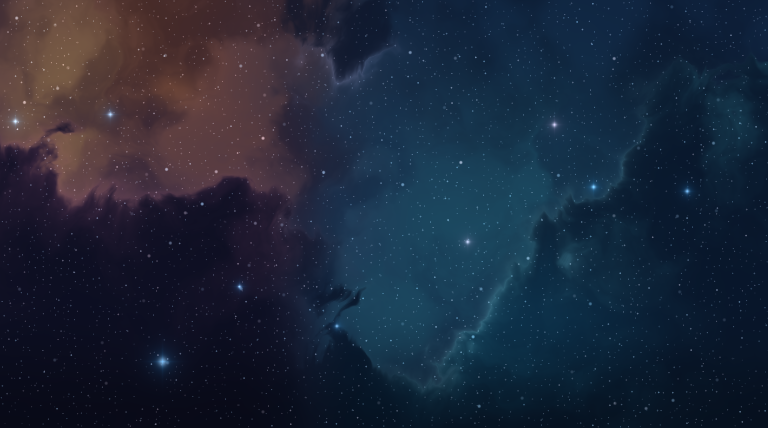
A Shadertoy shader for this texture:

```glsl
vec2 hash2(vec2 c) {
    vec3 q = fract(c.xyx * vec3(0.1031, 0.1030, 0.0973));
    q += dot(q, q.yzx + 33.33);
    return fract((q.xx + q.yz) * q.zy);
}

// Cellular noise: x = blended cell values, y = distance to nearest point
vec2 cells(vec2 p) {
    vec2 id = floor(p), f = fract(p);
    float sum = 0.0, weight = 0.0, nearest = 2.0;
    for (int j = -1; j <= 1; j++)
    for (int i = -1; i <= 1; i++) {
        vec2 o = vec2(i, j), h = hash2(id + o);
        vec2 r = o + 0.15 + 0.7 * h - f;
        float d2 = dot(r, r), w = exp(-7.0 * d2);
        sum += w * fract(7.0 * (h.x + h.y));
        weight += w;
        nearest = min(nearest, d2);
    }
    return vec2(sum / weight, sqrt(nearest));
}

vec2 clouds(vec2 p) {
    vec2 sum = vec2(0.0);
    float amp = 0.52;
    for (int i = 0; i < 5; i++) {
        sum += amp * cells(p);
        p = mat2(1.6, 1.2, -1.2, 1.6) * p + 7.3;
        amp *= 0.5;
    }
    return sum;
}

float glow(vec2 p, vec2 center, vec2 size) {
    vec2 d = (p - center) / size;
    return exp(-dot(d, d));
}

// One jittered star per grid cell, most of them faint
vec3 starLayer(vec2 p, float scale, float radius, float density) {
    vec2 id = floor(p * scale), h = hash2(id + scale);
    vec2 k = hash2(id + 3.7 * scale);
    float d = length(fract(p * scale) - 0.15 - 0.7 * h) / scale;
    float light = smoothstep(radius, radius * 0.2, d) * step(k.x, density);
    return light * (0.25 + 0.75 * k.y * k.y) * mix(vec3(0.36, 0.48, 0.55), vec3(0.5, 0.44, 0.45), h.x);
}

// Bright star with a halo and short cross rays
vec3 flare(vec2 d, float size, vec3 tint) {
    d = abs(d) / size;
    float r = length(d);
    float rays = exp(-9.0 * min(d.x, d.y) - 1.8 * max(d.x, d.y));
    return tint * (0.45 * exp(-1.6 * r) + 0.3 * rays) + 0.35 * exp(-9.0 * r * r);
}

void mainImage(out vec4 fragColor, in vec2 fragCoord) {
    vec2 p = fragCoord / iResolution.y;
    vec2 broad = clouds(p * 2.5 + 4.0);
    vec2 fine = clouds(p * 5.0 + 1.5 * broad);
    float soft = smoothstep(0.3, 0.7, broad.x);
    float wisp = smoothstep(0.3, 0.7, fine.x);
    float ragged = 0.25 * (broad.x - 0.5) + 0.2 * (fine.x - 0.5) + 0.18 * (0.42 - fine.y);
    vec2 q = p + 0.3 * (vec2(broad.x, fine.x) - 0.5);

    // Night blue base and hazy middle
    vec3 col = mix(vec3(0.035, 0.08, 0.165), vec3(0.06, 0.14, 0.25), soft);
    col += vec3(0.07, 0.08, 0.10) * glow(q, vec2(0.82, 0.55), vec2(0.25, 0.22)) * (0.4 + 0.6 * wisp);

    // Teal nebula above a rising cloud bank
    float u = p.x - 1.18;
    float bankLine = 0.28 + 0.52 * (u + sqrt(u * u + 0.01)) + 0.045 * sin(17.0 * p.x);
    float bank = (p.y - bankLine) * mix(1.0, 0.7, smoothstep(1.1, 1.3, p.x)) + 1.2 * ragged;
    float teal = glow(q, vec2(1.23, 0.52), vec2(0.38, 0.33));
    teal = max(teal, 0.85 * glow(q, vec2(1.0, 0.36), vec2(0.26, 0.15)));
    col = mix(col, vec3(0.11, 0.30, 0.39), teal * (0.45 + 0.5 * wisp));
    float behind = smoothstep(0.015, -0.02, bank);
    float under = exp(-5.0 * max(-bank, 0.0));
    vec3 bankColor = mix(vec3(0.03, 0.08, 0.16), vec3(0.10, 0.27, 0.35),
        under * (0.25 + 0.6 * wisp) * smoothstep(0.85, 1.3, p.x));
    bankColor += vec3(0.01, 0.09, 0.11) * glow(q, vec2(1.2, 0.18), vec2(0.25, 0.2));
    col = mix(col, bankColor, behind * smoothstep(0.6, 0.85, p.x));
    float bankRim = exp(-42.0 * abs(bank)) * smoothstep(0.75, 1.1, p.x);
    col += vec3(0.12, 0.18, 0.17) * bankRim * (0.25 + 0.75 * soft) * smoothstep(1.85, 1.4, p.x);

    // Warm nebula: purple fringe, rusty body, peach core
    float warm = smoothstep(0.95, 0.4, q.x) * smoothstep(0.25, 0.55, p.y);
    col = mix(col, mix(vec3(0.20, 0.15, 0.25), vec3(0.31, 0.22, 0.30), wisp), warm * 0.9);
    float rust = glow(q, vec2(0.32, 0.92), vec2(0.38, 0.32));
    col = mix(col, mix(vec3(0.27, 0.16, 0.15), vec3(0.41, 0.26, 0.23), wisp), rust);
    float core = glow(q, vec2(0.17, 0.85), vec2(0.17, 0.24));
    core *= mix(0.45, 1.0, smoothstep(0.02, -0.02, p.x - 0.24 + ragged));
    col = mix(col, vec3(0.47, 0.36, 0.27), core * (0.5 + 0.5 * wisp));
    col += vec3(0.13, 0.08, 0.02) * glow(p, vec2(0.41, 0.79), vec2(0.06, 0.045));

    // Dark purple bank with a pink lit edge
    float shore = p.y - 0.67 + 0.28 * p.x - 0.03 * sin(15.0 * p.x) + 1.1 * ragged;
    float left = smoothstep(0.85, 0.55, p.x);
    vec3 shade = mix(vec3(0.045, 0.055, 0.13), vec3(0.17, 0.115, 0.21),
        exp(-6.0 * max(-shore, 0.0)) * (0.3 + 0.7 * wisp));
    col = mix(col, shade, smoothstep(0.015, -0.03, shore) * left);
    col += vec3(0.16, 0.09, 0.09) * exp(-38.0 * abs(shore)) * left * (0.3 + 0.7 * soft);

    // Small dark hollow, lit along its lower rim
    vec2 c = p - vec2(0.83, 0.91);
    float hollow = length(c) - 0.11 + ragged;
    col = mix(col, vec3(0.05, 0.08, 0.16), 0.7 * smoothstep(0.02, -0.03, hollow));
    col += vec3(0.15, 0.15, 0.18) * exp(-50.0 * abs(hollow)) * smoothstep(0.03, -0.07, c.y);

    col *= mix(0.7, 1.0, smoothstep(0.0, 0.3, p.y));

    // Star dust, brighter stars and scattered flares
    col += 0.5 * starLayer(p, 65.0, 0.0025, 0.45);
    col += 0.75 * starLayer(p, 32.0, 0.0032, 0.4);
    col += starLayer(p, 11.0, 0.0055, 0.35);
    for (int i = 0; i < 8; i++) {
        vec2 h = hash2(vec2(float(i) * 3.1, 8.0));
        vec2 spot = vec2((float(i) + h.x) * 0.22, 0.2 + 0.65 * h.y);
        vec3 tint = mix(vec3(0.15, 0.5, 0.75), vec3(0.6, 0.4, 0.5), step(0.65, h.x));
        col += flare(p - spot, 0.011 + 0.006 * h.y, tint);
    }
    col += flare(p - vec2(0.38, 0.155), 0.03, vec3(0.12, 0.48, 0.7));
    fragColor = vec4(col, 1.0);
}
```
